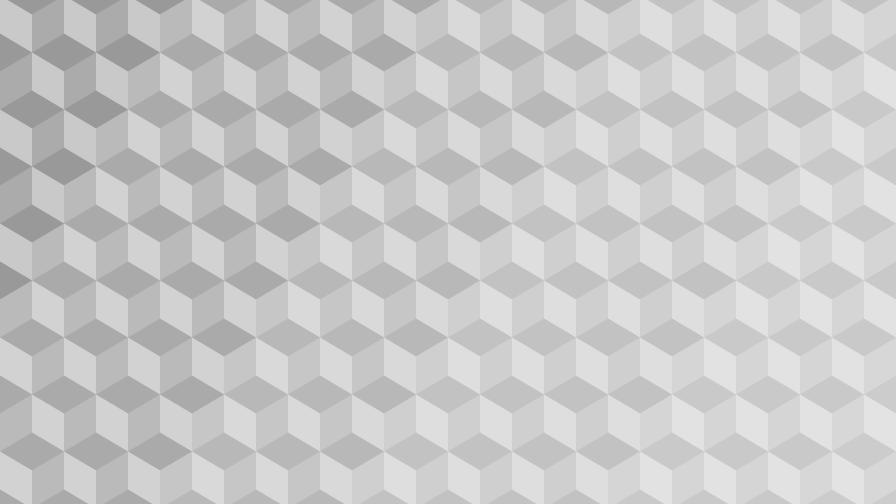
Write a WebGL 1 fragment shader that draws this pattern.

```glsl
precision highp float;
// Isometric wall of stacked grey cubes, lightening in diagonal bands from upper left to lower right.

uniform vec2 u_resolution;

const float COLUMNS = 14.0;         // cubes across the canvas
const float ROWS = 8.843;           // cube rows down the canvas
const float FIRST_ROW = 0.921;      // offset of the first full row from the top edge
const float RHOMB_HALF = 0.3333;    // half height of a top face, in rows
const float BAND_WIDTH = 3.5;       // cubes per tone band
const float BAND_SHIFT = 0.83;      // start of the first band, in cubes
const float RIGHT_FACE_LEAD = 0.75; // right faces reach the next band earlier
const float LAST_BAND = 5.0;
const float FADE_CURVE = 1.8;       // how fast the bands level out

// Tone of each face in the brightest band, and its drop in the darkest one.
const float TOP_TONE = 0.80;
const float TOP_DROP = 0.20;
const float LEFT_TONE = 0.89;
const float LEFT_DROP = 0.10;
const float RIGHT_TONE = 0.845;
const float RIGHT_DROP = 0.175;

const int SAMPLES = 4;              // antialiasing samples per axis

// Horizontal offset from the nearest cube centre; odd rows shift by half a cube.
float offsetInRow(float x, float row) {
    return fract(x + 0.5 * mod(row, 2.0) + 0.5) - 0.5;
}

// Remaining darkness of the band at a diagonal position: 1 dark, 0 bright.
float bandShade(float diagonal) {
    float band = floor((diagonal + BAND_SHIFT) / BAND_WIDTH);
    return pow(1.0 - clamp(band, 0.0, LAST_BAND) / LAST_BAND, FADE_CURVE);
}

float cubeTone(vec2 uv) {
    vec2 grid = vec2(uv.x * COLUMNS, (1.0 - uv.y) * ROWS - FIRST_ROW);

    // Find the cube, stepping up a row when above the roof of its top face.
    float row = floor(grid.y + RHOMB_HALF);
    float dx = offsetInRow(grid.x, row);
    if (grid.y - row < -RHOMB_HALF * (1.0 - 2.0 * abs(dx))) {
        row -= 1.0;
        dx = offsetInRow(grid.x, row);
    }
    float dy = grid.y - row;
    float diagonal = floor(grid.x - dx + 0.5 * row + 0.5);

    // Pick the face.
    if (dy < RHOMB_HALF * (1.0 - 2.0 * abs(dx))) {
        return TOP_TONE - TOP_DROP * bandShade(diagonal);
    }
    if (dx < 0.0) {
        return LEFT_TONE - LEFT_DROP * bandShade(diagonal);
    }
    return RIGHT_TONE - RIGHT_DROP * bandShade(diagonal + RIGHT_FACE_LEAD);
}

void main() {
    // Average a grid of samples inside the pixel to smooth the edges.
    float tone = 0.0;
    for (int j = 0; j < SAMPLES; j++) {
        for (int i = 0; i < SAMPLES; i++) {
            vec2 jitter = (vec2(float(i), float(j)) + 0.5) / float(SAMPLES) - 0.5;
            tone += cubeTone((gl_FragCoord.xy + jitter) / u_resolution);
        }
    }
    tone /= float(SAMPLES * SAMPLES);
    gl_FragColor = vec4(vec3(tone), 1.0);
}
```
